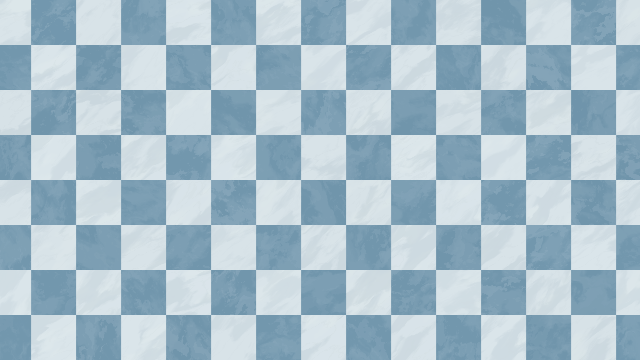
Reproduce this pattern procedurally as a WebGL 2 fragment shader.

```glsl
#version 300 es
precision highp float;
// Checkerboard of pale and slate-blue stone tiles, eight rows high.
// Each tile gets its own turned, warped fractal noise: soft diagonal veins
// on the pale tiles, blotches with ragged flecks on the blue ones.
uniform vec2 u_resolution;
out vec4 fragColor;

float hash(vec2 p) {
  return fract(sin(dot(p, vec2(127.1, 311.7))) * 43758.5453);
}

float noise(vec2 p) {
  vec2 i = floor(p), f = fract(p);
  f = f * f * (3.0 - 2.0 * f);
  return mix(mix(hash(i), hash(i + vec2(1, 0)), f.x),
             mix(hash(i + vec2(0, 1)), hash(i + vec2(1, 1)), f.x), f.y);
}

float fbm(vec2 p) {
  float sum = 0.0, amp = 0.5;
  for (int i = 0; i < 5; i++) {
    sum += amp * noise(p);
    p = mat2(1.6, 1.2, -1.2, 1.6) * p + 7.3;
    amp *= 0.5;
  }
  return sum / 0.97;
}

vec2 rotate(vec2 p, float a) {
  return mat2(cos(a), -sin(a), sin(a), cos(a)) * p;
}

// Pale marble: stretched veins rising to the right
vec3 paleStone(vec2 q, vec2 seed, float wear) {
  vec2 v = rotate(q - 0.5, 0.35 + 0.5 * hash(seed + 3.0)) * vec2(1.3, 3.6) + seed;
  float warp = fbm(v * 0.8 + 11.0);
  float cloud = fbm(v + 2.2 * warp);
  float vein = 1.0 - smoothstep(0.0, 0.05, abs(fbm(v * 1.4 + 1.5 * warp + 5.0) - 0.5));
  float shade = smoothstep(0.46, 0.66, cloud) * (0.5 + 0.5 * wear);
  vec3 c = mix(vec3(0.85, 0.893, 0.913), vec3(0.797, 0.848, 0.875), shade);
  c = mix(c, vec3(0.80, 0.845, 0.865), 0.3 * vein * wear);
  return c + vec3(0.012, 0.01, 0.004) * smoothstep(0.55, 0.7, warp);
}

// Blue stone: cloudy blotches, worn patches and fine flecks
vec3 blueStone(vec2 q, vec2 seed, float wear) {
  vec2 v = rotate(q - 0.5, 6.28 * hash(seed + 3.0)) * vec2(2.2, 3.0) + seed;
  float warp = fbm(v + 4.0);
  float cloud = fbm(v + 1.8 * warp);
  float patchy = fbm(v * 1.3 + 2.5 * warp + 19.0);
  float fleck = fbm(v * 5.0 + 31.0);
  vec3 c = mix(vec3(0.443, 0.588, 0.675), vec3(0.488, 0.622, 0.703),
               smoothstep(0.40, 0.62, cloud));
  c = mix(c, vec3(0.53, 0.652, 0.73),
          0.75 * wear * smoothstep(0.56, 0.62, patchy + 0.25 * (fleck - 0.5)));
  return mix(c, vec3(0.52, 0.645, 0.72), 0.5 * wear * smoothstep(0.64, 0.72, fleck));
}

void main() {
  // Tile coordinates: the first column is cut by the left edge
  float tiles = 8.0 / u_resolution.y;
  vec2 p = gl_FragCoord.xy * tiles + vec2(0.309, 0.0);
  vec2 cell = floor(p), q = fract(p);

  // Each tile has its own pattern, wear and slight tone shift
  vec2 seed = 40.0 * vec2(hash(cell + 0.5), hash(cell + 17.5));
  float wear = 0.25 + 0.75 * hash(cell + 41.5);
  float tone = 0.012 * (hash(cell + 63.5) - 0.5);

  // Signed checker, softened over one pixel at the tile edges
  vec2 edge = clamp(2.0 * (0.5 - abs(q - 0.5)) / tiles, 0.0, 1.0);
  float parity = 1.0 - 2.0 * mod(cell.x + cell.y, 2.0);
  float blue = 0.5 + 0.5 * parity * edge.x * edge.y;

  vec3 color = mix(paleStone(q, seed, wear), blueStone(q, seed, wear), blue);
  fragColor = vec4(color + tone, 1.0);
}
```
